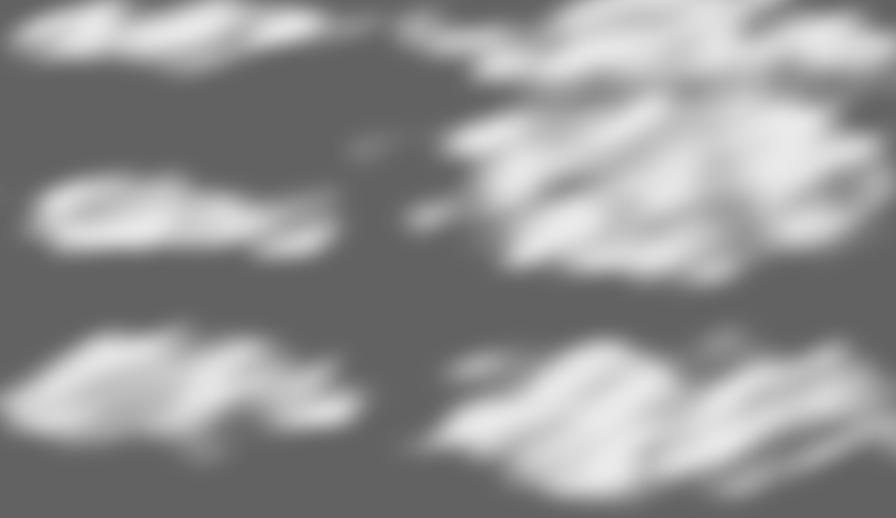
A Shadertoy shader for this texture:

```glsl
// Soft white clouds drifting in three rows over a flat grey sky.
// Warped ellipses give the cloud bodies; slanted gradient noise frays and
// streaks them, and a small weighted blur turns everything to vapour.

#define SKY vec3(0.385)
#define CLOUD vec3(0.925, 0.925, 0.93)
#define ROWS 3
#define ROW_BASE 0.22
#define ROW_STEP 0.355
#define STREAK_DIR vec2(0.91, 0.415)
#define STREAK_FREQ vec2(5.2, 14.5)
#define BILLOW_FREQ vec2(5.0, 8.5)
#define STREAK_DIM 0.62
#define EDGE_LOW -0.15
#define EDGE_HIGH 0.8
#define SOFTNESS 0.015

// Unit gradient for a lattice point
vec2 latticeGradient(vec2 cell) {
    vec3 h = fract(cell.xyx * vec3(0.1031, 0.1030, 0.0973));
    h += dot(h, h.yzx + 33.33);
    float angle = 6.2832 * fract((h.x + h.y) * h.z);
    return vec2(cos(angle), sin(angle));
}

// Gradient noise, roughly -0.7 to 0.7
float gradientNoise(vec2 p) {
    vec2 cell = floor(p), f = p - cell;
    vec2 fade = f * f * f * (f * (f * 6.0 - 15.0) + 10.0);
    vec2 e = vec2(0.0, 1.0);
    float a = dot(latticeGradient(cell), f);
    float b = dot(latticeGradient(cell + e.yx), f - e.yx);
    float c = dot(latticeGradient(cell + e.xy), f - e.xy);
    float d = dot(latticeGradient(cell + e.yy), f - e.yy);
    return mix(mix(a, b, fade.x), mix(c, d, fade.x), fade.y);
}

// Maximum with a rounded join
float softMax(float a, float b) {
    float h = max(0.3 - abs(a - b), 0.0);
    return max(a, b) + h * h / 1.2;
}

// Dome with a flatter base: 1 at the centre, 0 on the rim
float dome(vec2 p, vec2 centre, vec2 radius) {
    vec2 q = (p - centre) / radius;
    q.y *= q.y < 0.0 ? 1.25 : 0.9;
    return 1.0 - dot(q, q);
}

// Each row holds a small cloud, a large bank and a thin trail of wisps
float cloudBodies(vec2 p) {
    float body = -4.0;
    for (int i = 0; i < ROWS; i++) {
        float row = float(i);
        float y = ROW_BASE + ROW_STEP * row;
        float swell = sin(1.5708 * row);
        float lift = 0.105 * swell - 0.04;
        float bankHeight = 0.18 - 0.02 * row + 0.06 * swell;
        float trail = (p.y - y) / 0.07;
        body = softMax(body, dome(p, vec2(0.33, y), vec2(0.36, 0.12 - 0.02 * row)));
        body = softMax(body, dome(p, vec2(1.29, y + lift), vec2(0.49, bankHeight)));
        body = softMax(body, -0.12 - trail * trail);
    }
    return body;
}

// Brightness of the vapour at a point, 0 to 1
float vapour(vec2 p) {
    // Slanted frame: x along the streaks, y across them
    vec2 slant = vec2(dot(p, STREAK_DIR), dot(p, vec2(-STREAK_DIR.y, STREAK_DIR.x)));
    float streak = gradientNoise(slant * STREAK_FREQ + 3.7)
                 + 0.35 * gradientNoise(slant * STREAK_FREQ * 1.8 + 17.3);
    float billow = gradientNoise(p * BILLOW_FREQ + 41.2);

    // Irregular silhouettes
    vec2 drift = vec2(gradientNoise(p * 3.0 + 8.1), gradientNoise(p * 3.0 + 27.6));
    float density = cloudBodies(p + 0.05 * drift) + 0.85 * billow + 0.6 * streak;

    // Soft cover, then light and dim streaks inside
    float cover = smoothstep(EDGE_LOW, EDGE_HIGH, density);
    return cover * mix(STREAK_DIM, 1.0, smoothstep(-0.5, 0.4, streak));
}

void mainImage(out vec4 fragColor, in vec2 fragCoord) {
    vec2 p = fragCoord / iResolution.y;

    // Bell-weighted blur over a small grid
    float light = 0.0, total = 0.0;
    for (int j = -2; j <= 2; j++) {
        for (int i = -2; i <= 2; i++) {
            vec2 tap = vec2(float(i), float(j));
            float weight = exp(-0.35 * dot(tap, tap));
            light += weight * vapour(p + SOFTNESS * tap);
            total += weight;
        }
    }
    fragColor = vec4(mix(SKY, CLOUD, light / total), 1.0);
}
```
